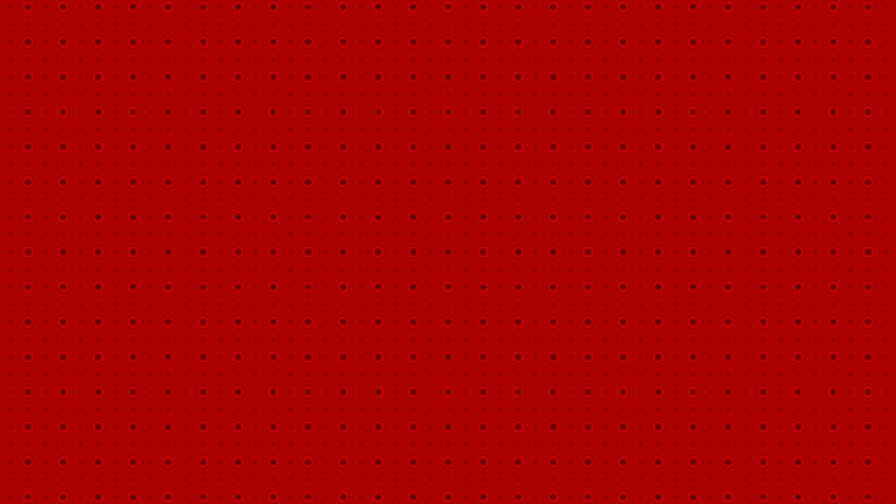
Write a Shadertoy shader that draws this pattern.

```glsl
const float TAU = 6.2831853;
const float ROWS = 14.4;          // repeats down the canvas
const float BASE_RED = 0.668;
const float FRINGE_PERIOD = 0.04; // ring spacing in squared cell units

float hash(vec2 cell) {
    vec3 p = fract(cell.xyx * vec3(0.1031, 0.1030, 0.0973));
    p += dot(p, p.yzx + 33.33);
    return fract((p.x + p.y) * p.z);
}

// Offset from the nearest point of a square lattice
vec2 foldLattice(vec2 p, float spacing) {
    return p - spacing * floor(p / spacing + 0.5);
}

// Soft dark core
float coreDot(vec2 offset, float radius) {
    return exp(-dot(offset, offset) / (radius * radius));
}

// Concentric rings that tighten and fade outwards
float zoneRings(vec2 offset, float reach, float pixel) {
    float r2 = dot(offset, offset);
    float frequency = 2.0 * sqrt(r2) / FRINGE_PERIOD;
    float smoothing = exp(-0.45 * pow(frequency * pixel, 2.0));
    float fade = exp(-r2 / (reach * reach));
    return cos(TAU * r2 / FRINGE_PERIOD) * fade * smoothing;
}

float ringedDot(vec2 offset, float depth, float radius, float ringDepth, float reach, float pixel) {
    return depth * coreDot(offset, radius) + ringDepth * zoneRings(offset, reach, pixel);
}

void mainImage(out vec4 fragColor, in vec2 fragCoord) {
    float pixel = ROWS / iResolution.y;
    vec2 p = (fragCoord - 0.5 * iResolution.xy) * pixel;

    // Main dots, with slight differences in depth
    float variation = mix(0.97, 1.03, hash(floor(p + 0.5) + 64.0));
    float shade = variation * ringedDot(foldLattice(p, 1.0), 0.12, 0.085, 0.115, 0.27, pixel);

    // Fainter ringed echoes halfway between
    shade += ringedDot(foldLattice(p, 0.5), 0.03, 0.07, 0.045, 0.2, pixel);

    // Faint specks a quarter of the way between
    shade += 0.025 * coreDot(foldLattice(p, 0.25), 0.05);

    fragColor = vec4(BASE_RED + 0.005 - shade, 0.0, 0.0, 1.0);
}
```
